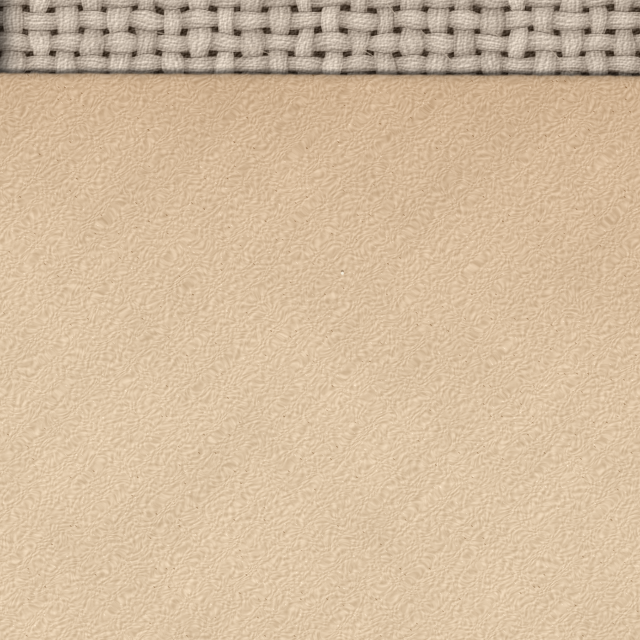
A Shadertoy shader for this texture:

```glsl
const float PI = 3.14159;

vec2 hash2(vec2 p) {
    vec3 q = fract(p.xyx * vec3(0.1031, 0.1030, 0.0973));
    q += dot(q, q.yzx + 33.33);
    return fract((q.xx + q.yz) * q.zy);
}

// Cellular noise: distance to the nearest scattered point
float cellular(vec2 p) {
    vec2 id = floor(p), f = fract(p);
    float nearest = 2.0;
    for (int y = -1; y <= 1; y++)
        for (int x = -1; x <= 1; x++) {
            vec2 cell = vec2(x, y);
            nearest = min(nearest, length(cell + hash2(id + cell + 50.0) - f));
        }
    return nearest;
}

// Lit slope of the cellular surface, light from the upper left
float relief(vec2 p) {
    vec2 toLight = vec2(-0.16, 0.2);
    return cellular(p + toLight) - cellular(p - toLight);
}

float waves(vec2 p) {
    return (sin(p.x + 1.7 * sin(p.y * 0.8)) + sin(p.y * 1.3 + 2.0 * sin(p.x * 0.7))
          + 0.6 * sin(p.x * 2.3 - p.y * 1.9)) / 2.6;
}

// Sparse flecks: a small oval in a few of the grid cells
float flecks(vec2 p, float share) {
    vec2 id = floor(p), rnd = hash2(id + 7.0);
    vec2 d = fract(p) - 0.3 - 0.4 * rnd.yx;
    d = mat2(0.8, 0.6, -0.6, 0.8) * d;
    return step(1.0 - share, rnd.x) * smoothstep(0.24, 0.06, length(d * vec2(0.8, 1.5)));
}

vec3 paper(vec2 uv, float depth) {
    vec3 col = mix(vec3(0.868, 0.775, 0.655), vec3(0.835, 0.725, 0.600),
                   smoothstep(0.25, 0.9, uv.y + 0.22 * (uv.x - 0.5)));
    col -= vec3(0.035, 0.045, 0.05) * exp(-depth * 13.0);
    col += 0.010 * waves(uv * 17.0) + 0.007 * waves(uv.yx * 48.0 + 3.0);

    // Pressed fibre grain, bent by waves
    vec2 bent = uv + 0.006 * vec2(waves(uv * 90.0), waves(uv.yx * 80.0 + 5.0));
    float grain = 0.10 * relief(bent * vec2(125.0, 150.0))
                + 0.07 * relief(bent.yx * vec2(210.0, 170.0) + 19.0);
    col += grain * vec3(0.9, 1.0, 1.1);

    col -= vec3(0.13, 0.15, 0.16) * flecks(uv * 105.0, 0.035);
    col += vec3(0.06, 0.07, 0.08) * flecks(uv * 120.0 + 31.0, 0.05);

    // Lone grain with its small shadow
    vec2 d = uv - vec2(0.535, 0.573);
    col = mix(col, vec3(0.55, 0.45, 0.34), 0.7 * smoothstep(0.0035, 0.001, length(d - vec2(0.0, 0.003))));
    return mix(col, vec3(0.96, 0.93, 0.86), smoothstep(0.0035, 0.001, length(d)));
}

// Colour of one thread from its cross profile, crest height and lengthwise fibres
vec3 thread(float across, float along, float crest, float id) {
    float tone = hash2(vec2(id, 3.0)).x;
    float profile = sqrt(max(0.0, 1.0 - across * across));
    float fibres = sin(across * 11.0 + 2.0 * sin(along * 2.3 + id) + id * 4.0)
                 + sin(across * 19.0 - along * 3.0 + id);
    float light = 0.28 + 0.38 * profile + 0.17 * crest - 0.07 * across
                + 0.045 * fibres + 0.13 * (tone - 0.5);
    return mix(vec3(0.29, 0.23, 0.18), vec3(0.79, 0.735, 0.675), clamp(light * 1.28, 0.0, 1.15));
}

vec3 burlap(vec2 uv) {
    vec2 q = vec2(uv.x / 0.0415, (uv.y - 0.882) / 0.0345);
    q += 0.13 * vec2(waves(uv * 55.0), waves(uv.yx * 47.0 + 2.0));
    vec2 id = floor(q), d = fract(q) - 0.5;

    // Alternate crossings rise and sink
    float warpCrest = cos(PI * (q.y - 0.5) + PI * id.x);
    float weftCrest = -cos(PI * (q.x - 0.5) + PI * id.y);
    float warpWidth = 0.32 + 0.11 * hash2(vec2(id.x, 11.0)).x + 0.04 * warpCrest;
    float weftWidth = 0.34 + 0.09 * hash2(vec2(id.y, 23.0)).y + 0.05 * weftCrest;
    vec2 across = d / vec2(warpWidth, weftWidth);

    float warpMask = smoothstep(1.05, 0.85, abs(across.x));
    float weftMask = smoothstep(1.05, 0.85, abs(across.y));
    float warpOver = smoothstep(-0.25, 0.25, warpCrest - weftCrest);

    vec3 col = vec3(0.25, 0.20, 0.155) + 0.06 * waves(uv * 300.0);
    col = mix(col, thread(-across.y, q.x, weftCrest, id.y + 40.0), weftMask);
    col = mix(col, thread(across.x, q.y, warpCrest, id.x), warpMask * mix(1.0, warpOver, weftMask));
    col += 0.16 * relief(uv * vec2(190.0, 230.0));

    // Loose curved hairs
    for (float i = 0.0; i < 16.0; i++) {
        vec2 rnd = hash2(vec2(i, 71.0));
        vec2 h = uv - vec2((i + rnd.x) / 16.0, 0.89 + 0.1 * rnd.y);
        float slope = (rnd.x - 0.5) * 2.4;
        float dist = abs(h.y - slope * h.x - 12.0 * (rnd.y - 0.5) * h.x * h.x) / sqrt(1.0 + slope * slope);
        float hair = smoothstep(0.0018, 0.0004, dist) * smoothstep(0.04, 0.025, abs(h.x));
        col = mix(col, vec3(0.78, 0.72, 0.65), 0.5 * hair);
    }
    return col * mix(0.5, 1.0, smoothstep(-0.01, 0.035, uv.x));
}

void mainImage(out vec4 fragColor, in vec2 fragCoord) {
    vec2 uv = fragCoord / iResolution.xy;
    float edge = 0.886 - 0.004 * uv.x + 0.0007 * waves(uv.xx * 140.0);
    float depth = edge - uv.y;

    vec3 cloth = burlap(uv) * mix(0.5, 1.0, smoothstep(0.0, 0.011, -depth));
    vec3 sheet = paper(uv, max(depth, 0.0));
    sheet *= 1.0 - 0.28 * exp(-max(depth, 0.0) * 240.0);

    float blur = 0.0012 + 0.7 / iResolution.y;
    fragColor = vec4(mix(cloth, sheet, smoothstep(-blur, blur, depth)), 1.0);
}
```
